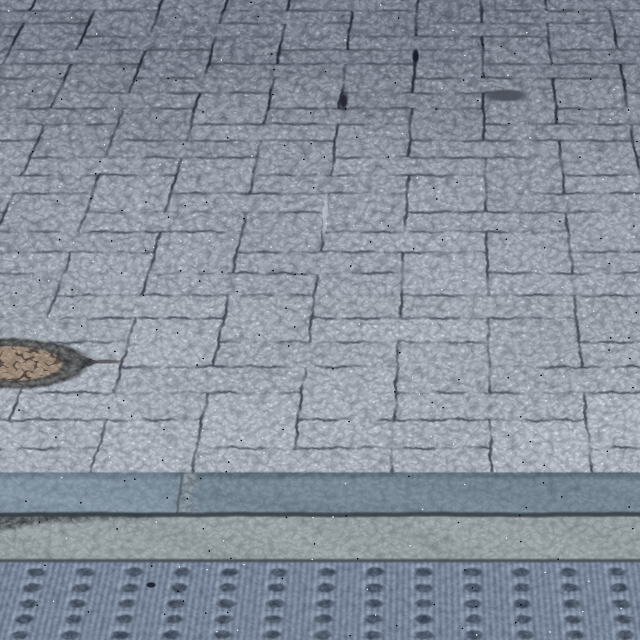
Reproduce this texture procedurally as a WebGL 2 fragment shader.

```glsl
#version 300 es
precision highp float;
uniform vec2 u_resolution;
out vec4 fragColor;

vec2 hash22(vec2 p) {
  vec3 q = fract(p.xyx * vec3(0.1031, 0.1030, 0.0973));
  q += dot(q, q.yzx + 33.33);
  return fract((q.xx + q.yz) * q.zy);
}

// Distance to the nearest scattered point
float cellular(vec2 p) {
  vec2 cell = floor(p), f = fract(p);
  float d = 2.0;
  for (int y = -1; y <= 1; y++)
    for (int x = -1; x <= 1; x++) {
      vec2 o = vec2(x, y);
      d = min(d, length(o + hash22(cell + o + 71.0) - f));
    }
  return d;
}

// Soft coverage: 1 inside a half width, 0 outside
float band(float d, float halfWidth, float soft) {
  return 1.0 - smoothstep(halfWidth - soft, halfWidth + soft, abs(d));
}

float ellipse(vec2 p, vec2 center, vec2 radius, float soft) {
  return band(length((p - center) / radius), 1.0, soft);
}

float waves(vec2 p) {
  return sin(p.x * 23.0 + 2.0 * sin(p.y * 17.0)) * 0.5
       + sin(p.x * 61.0 - p.y * 47.0 + 1.3) * 0.3
       + sin(p.x * 139.0 + p.y * 113.0) * 0.2;
}

vec3 paving(vec2 p, float grain) {
  // Ground plane: columns meet at a vanishing point, rows shrink with depth
  float depth = p.y + 1.293;
  float columnWidth = 0.077 * depth, rowHeight = depth * depth / 87.83;
  vec2 g = vec2((p.x - 0.724) / columnWidth - 0.283, 87.83 / depth - 44.06);
  g += vec2(0.010, 0.035) * vec2(waves(p.yx * 1.7), waves(p * 1.3));
  g += vec2(0.014, 0.045) * vec2(waves(p.yx * 5.0), waves(p * 5.0));
  vec2 cell = floor(g), line = floor(g + 0.5);

  // Diagonal weave with a period of four rows
  float phase = mod(cell.y - cell.x - 1.0, 4.0);
  vec2 brick = cell;
  if (phase > 0.5 && phase < 1.5) brick.x += 1.0;
  if (phase > 2.5) brick.y -= 1.0;
  float hasSide = step(0.5, mod(cell.y - line.x - 1.0, 4.0));
  float hasTop = step(0.5, mod(line.y - cell.x, 4.0));
  float rough = cellular(p * vec2(60.0, 75.0));
  float wear = smoothstep(0.15, 0.75, cellular(p * vec2(17.0, 24.0) + 5.0));
  float side = hasSide * band((g.x - line.x) * columnWidth, 0.0022, 0.0021);
  float top = hasTop * band((g.y - line.y) * rowHeight, 0.0018, 0.0021);

  vec3 col = mix(vec3(0.455, 0.48, 0.53), vec3(0.58, 0.605, 0.65), smoothstep(0.0, 0.36, p.y));
  col = mix(col, vec3(0.635, 0.66, 0.695), smoothstep(0.28, 0.70, p.y));
  col += 0.03 * (hash22(brick + 90.0).x - 0.5) + 0.014 * waves(p * 0.6);
  col += grain * 0.26;
  float fleck = band(cellular(p * vec2(50.0, 70.0) + 19.0), 0.13, 0.10);
  col += 0.10 * fleck * step(0.4, hash22(floor(p * 40.0)).y);

  float far = 1.0 - smoothstep(0.05, 0.42, p.y);
  col = mix(col, vec3(0.29, 0.31, 0.36), top * clamp(1.15 - 0.6 * rough - 0.75 * wear, 0.0, 0.9));
  col = mix(col, mix(vec3(0.27, 0.29, 0.34), vec3(0.15, 0.17, 0.22), far),
            side * clamp(1.25 - 0.5 * rough - 0.6 * wear, 0.0, 1.0));

  // Pale streak in a joint and dark stains
  vec2 s = p + vec2(0.06 * (p.y - 0.338) + 0.0015 * waves(p * 5.0), 0.0);
  col = mix(col, vec3(0.76, 0.78, 0.81), 0.8 * ellipse(s, vec2(0.508, 0.338), vec2(0.0035, 0.033), 0.4));
  col = mix(col, vec3(0.29, 0.31, 0.35), 0.9 * ellipse(p, vec2(0.790, 0.149), vec2(0.032, 0.009), 0.3));
  col = mix(col, vec3(0.10, 0.11, 0.19), ellipse(p, vec2(0.650, 0.088), vec2(0.004, 0.010), 0.4));
  col = mix(col, vec3(0.15, 0.16, 0.20), ellipse(p, vec2(0.537, 0.158), vec2(0.006, 0.012), 0.5));
  return col;
}

// Oval lid with a pointed end
vec3 lid(vec3 col, vec2 p, float grain) {
  vec2 q = p - vec2(0.015, 0.568);
  float rim = length(q / vec2(0.122, 0.039)) + 0.03 * waves(p * 2.0);
  float tip = abs(q.y + 0.002) / 0.023 + abs(q.x - 0.085) / 0.055;
  col = mix(col, vec3(0.27, 0.28, 0.29) + grain * 0.25, band(min(rim, tip), 1.0, 0.08));
  col = mix(col, vec3(0.37, 0.37, 0.37) + grain * 0.25, band(rim - 0.83, 0.07, 0.06));
  col = mix(col, vec3(0.30, 0.29, 0.31), 0.8 * ellipse(p, vec2(0.165, 0.565), vec2(0.022, 0.003), 0.5));
  float face = length(q / vec2(0.083, 0.027));
  vec2 swirl = p + 0.006 * vec2(waves(p.yx * 3.0), waves(p * 3.0));
  vec3 metal = mix(vec3(0.60, 0.53, 0.47), vec3(0.32, 0.28, 0.26),
                   smoothstep(0.45, 0.70, cellular(swirl * vec2(55.0, 110.0))));
  return mix(col, metal + grain * 0.2, band(face, 1.0, 0.07));
}

vec3 curb(vec2 p, float grain) {
  float streak = waves(p * vec2(0.5, 4.0));
  vec3 col = mix(vec3(0.50, 0.565, 0.625), vec3(0.455, 0.52, 0.57), smoothstep(0.24, 0.32, p.x));
  col += 0.022 * streak + grain * 0.12;
  col -= 0.09 * band(p.y - 0.741, 0.006, 0.005);
  float bend = 0.284 - (p.y - 0.74) * 0.14 + 0.003 * waves(p * 3.0);
  col = mix(col, vec3(0.50, 0.54, 0.57) + grain * 0.3, 0.8 * band(p.x - bend - 0.012, 0.014, 0.009));
  return mix(col, vec3(0.30, 0.34, 0.38), 0.75 * band(p.x - bend, 0.002, 0.002));
}

vec3 gutter(vec2 p, float grain) {
  vec3 col = vec3(0.575, 0.61, 0.62) + 0.022 * waves(p * vec2(0.8, 2.0)) + grain * 0.17;
  float reach = 0.827 - 0.075 * p.x + 0.004 * waves(p);
  float dirt = (1.0 - smoothstep(reach - 0.010, reach + 0.004, p.y)) * (1.0 - smoothstep(0.22, 0.29, p.x));
  return mix(col, vec3(0.29, 0.31, 0.32) + grain * 0.4, 0.85 * dirt);
}

vec3 tactile(vec2 p, float grain) {
  float pitch = 0.0755 + (p.y - 0.892) * 0.033;
  float across = (p.x - 0.661) / pitch;
  vec3 col = vec3(0.46, 0.51, 0.585) + grain * 0.13;
  col += 0.04 * sin(across * 6.2832 * 8.0);
  // Raised domes, lit from above
  vec2 row = vec2(across, (p.y - 0.893) / 0.0245);
  vec2 q = (row - floor(row + 0.5)) * vec2(pitch, 0.0245);
  q += 0.0012 * vec2(waves(p * 4.0), waves(p.yx * 4.0));
  col += 0.07 * ellipse(q, vec2(-0.003, -0.004), vec2(0.017, 0.009), 0.35);
  col = mix(col, vec3(0.26, 0.30, 0.36) + grain * 0.2, 0.9 * ellipse(q, vec2(0.001, 0.001), vec2(0.0135, 0.0067), 0.35));
  return mix(col, vec3(0.12, 0.14, 0.19), ellipse(p, vec2(0.236, 0.914), vec2(0.007, 0.004), 0.3));
}

void main() {
  vec2 p = gl_FragCoord.xy / u_resolution;
  p.y = 1.0 - p.y; // measured downward from the far edge
  vec2 warp = p + 0.004 * vec2(waves(p.yx * 4.0), waves(p * 4.0));
  float grain = 0.75 * (0.46 - cellular(warp * vec2(80.0, 115.0)))
              + 0.40 * (0.46 - cellular(warp * vec2(170.0, 210.0) + 37.0));

  // Bands from far to near
  vec3 col = lid(paving(p, grain), p, grain);
  col = mix(col, curb(p, grain), smoothstep(0.736, 0.740, p.y));
  col = mix(col, gutter(p, grain), smoothstep(0.801, 0.804, p.y));
  col = mix(col, tactile(p, grain), smoothstep(0.875, 0.878, p.y));
  col = mix(col, vec3(0.21, 0.24, 0.27), 0.9 * band(p.y - 0.804 - 0.001 * waves(p), 0.0035, 0.0025));
  col = mix(col, vec3(0.25, 0.28, 0.32), 0.85 * band(p.y - 0.876, 0.0025, 0.0025));

  // Sparse dark and bright specks
  vec2 speckCell = floor(p * 30.0), chance = hash22(speckCell + 11.0);
  vec2 speckAt = (speckCell + 0.1 + 0.8 * hash22(speckCell + 53.0)) / 30.0;
  float speck = band(length(p - speckAt), 0.0012, 0.0008) * step(chance.x, 0.32);
  col = mix(col, vec3(step(0.65, chance.y) * 0.85 + 0.05), speck);
  fragColor = vec4(clamp(col, 0.0, 1.0), 1.0);
}
```
